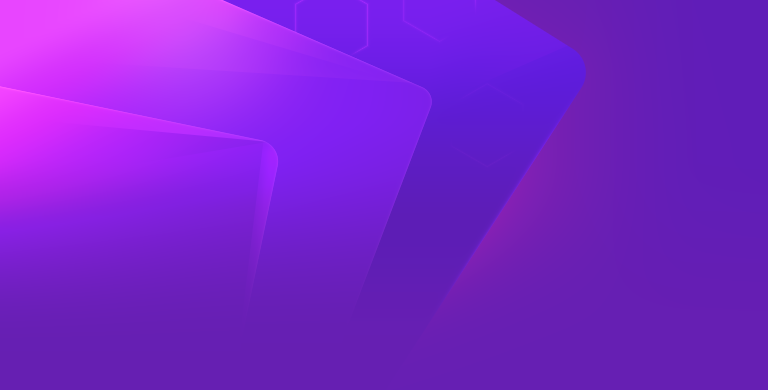
A WebGL 2 fragment shader for this background:

```glsl
#version 300 es
precision highp float;
// Three overlapping rounded violet panels, lit from the upper left, fading into purple.
uniform vec2 u_resolution;
out vec4 fragColor;

const vec3 PURPLE = vec3(0.40, 0.12, 0.70);

// Signed distance to a rounded corner; both tangents point towards the corner.
float corner(vec2 p, vec2 center, vec2 topDir, vec2 sideDir, float radius) {
    vec2 q = p - center;
    vec2 a = normalize(topDir), b = normalize(sideDir);
    if (dot(q, a) > 0.0 && dot(q, b) > 0.0) return length(q) - radius;
    return max(dot(q, vec2(a.y, -a.x)), dot(q, vec2(-b.y, b.x))) - radius;
}

float cover(float d) {
    return clamp(0.5 - d * u_resolution.y, 0.0, 1.0);
}

// Thin soft line whose width never drops below a fraction of a pixel.
float line(float d, float width) {
    return exp(-abs(d) / max(width, 0.5 / u_resolution.y));
}

// Signed side of the line from a to b, positive below it.
float below(vec2 p, vec2 a, vec2 b) {
    vec2 t = normalize(b - a);
    return dot(p - a, vec2(-t.y, t.x));
}

float hexagon(vec2 p, float apothem) {
    p = abs(p);
    return max(p.x, dot(p, vec2(0.5, 0.866))) - apothem;
}

// Purple through violet and magenta to pink.
vec3 heatColor(float h) {
    vec3 c = mix(PURPLE, vec3(0.50, 0.125, 0.95), clamp(h / 0.36, 0.0, 1.0));
    c = mix(c, vec3(0.67, 0.14, 0.98), smoothstep(0.34, 0.64, h));
    c = mix(c, vec3(0.82, 0.17, 0.99), smoothstep(0.58, 0.82, h));
    return mix(c, vec3(0.91, 0.27, 1.0), smoothstep(0.76, 1.02, h));
}

void main() {
    // Units of canvas height, y running downwards, width scaled to a fixed aspect.
    vec2 uv = gl_FragCoord.xy / u_resolution;
    vec2 p = vec2(uv.x * 1.969, 1.0 - uv.y);
    float fade = 1.0 - smoothstep(0.4, 0.88, p.y);
    float light = exp(-0.8 * p.x - 1.6 * p.y);

    float back = corner(p, vec2(1.430, 0.186), vec2(75, 47), vec2(152, -235), 0.072);
    float middle = corner(p, vec2(1.066, 0.261), vec2(188, 82), vec2(78, -205), 0.041);
    float front = corner(p, vec2(0.657, 0.414), vec2(262, 54), vec2(30, -145), 0.056);

    // Backdrop with a magenta glow along the rear panel
    vec3 color = mix(PURPLE, vec3(0.375, 0.115, 0.72), smoothstep(1.4, 1.8, p.x) * fade);
    float glow = exp(-max(back, 0.0) * 8.0);
    float glowBand = exp(-pow((p.y - 0.57) / 0.22, 2.0));
    color = mix(color, vec3(0.58, 0.13, 0.71), glow * (0.2 * fade + 0.55 * glowBand));

    // Rear panel: bright at the top, indigo at the side, with one fold
    vec3 rear = mix(vec3(0.365, 0.115, 0.71), vec3(0.37, 0.11, 0.87), 1.0 - smoothstep(0.12, 0.62, p.y));
    float violet = 1.0 - smoothstep(0.0, 0.34, p.y + 0.3 * max(p.x - 1.1, 0.0));
    rear = mix(rear, vec3(0.50, 0.125, 0.95), 0.8 * violet);
    float fold = below(p, vec2(1.22, 0.22), vec2(1.46, 0.115));
    rear = mix(rear, vec3(0.47, 0.12, 0.91), 0.35 * cover(fold) * smoothstep(1.15, 1.4, p.x));

    // Broken hexagon outlines
    for (int i = 0; i < 3; i++) {
        float k = float(i), low = step(1.5, k);
        vec2 q = p - vec2(0.85 + 0.277 * k - 0.155 * low, 0.064 - 0.064 * k + 0.385 * low);
        float broken = smoothstep(-0.7, 0.3, sin(2.0 * atan(q.y, q.x) + 1.6 + 1.4 * k));
        rear += vec3(0.16, 0.04, 0.06) * line(hexagon(q, 0.092), 0.002) * broken * (1.0 - 0.4 * k);
    }
    rear += vec3(0.10, 0.02, 0.14) * line(back, 0.004) * smoothstep(0.2, 0.4, p.y);
    color = mix(color, mix(PURPLE, rear, 1.0 - smoothstep(0.6, 0.86, p.y)), cover(back));

    // Middle panel: pink light falling off to violet, cooler under its top edge
    float cool = smoothstep(0.55, 0.9, p.x) * (1.0 - smoothstep(0.1, 0.35, p.y));
    vec3 mid = heatColor((1.25 * light - 0.1 * cool) * fade);
    float ridge = below(p, vec2(0.0, 0.145), vec2(1.05, 0.212));
    mid += vec3(0.03, 0.015, 0.0) * cover(ridge) * exp(ridge * 14.0) * smoothstep(0.2, 0.6, p.x);
    vec2 haze = p - vec2(0.48, 0.07);
    mid += vec3(0.02, 0.12, 0.0) * exp(-dot(haze, haze) * 22.0);
    float beam = below(p, vec2(0.45, 0.04), vec2(1.0, 0.205));
    mid += vec3(0.03, 0.015, 0.0) * cover(beam) * smoothstep(0.45, 0.6, p.x) * (1.0 - smoothstep(0.75, 1.0, p.x));
    float midRim = line(middle, 0.002) * fade;
    mid += vec3(0.15, 0.10, 0.06) * midRim * (0.6 + 0.5 * (1.0 - smoothstep(0.1, 0.3, p.y)));
    color = mix(color, mid, cover(middle));

    // Front panel: magenta, with a lit top sliver and a soft side strip
    float frontFade = 1.0 - smoothstep(0.4, 0.9, p.y);
    vec3 near = heatColor(1.42 * light * frontFade);
    near.b *= 1.0 - 0.09 * smoothstep(0.38, 0.55, p.y) * frontFade;
    near.r += 0.05 * frontFade * (1.0 - smoothstep(0.0, 0.6, p.x));
    float sliver = below(p, vec2(0.0, 0.30), vec2(0.67, 0.362));
    near += vec3(0.08, 0.04, 0.03) * cover(sliver) * smoothstep(0.1, 0.5, p.x);
    float shade = below(p, vec2(0.38, 0.415), vec2(0.68, 0.365));
    near -= vec3(0.025, 0.0, 0.025) * cover(shade) * cover(-sliver) * smoothstep(0.3, 0.6, p.x);
    float strip = below(p, vec2(0.632, 0.72), vec2(0.675, 0.365));
    float stripGlow = smoothstep(-0.004, 0.03, strip) * 0.6 + 0.4 * cover(-strip);
    near += vec3(0.10, 0.01, 0.08) * stripGlow * frontFade * smoothstep(0.34, 0.4, p.y);
    float frontRim = line(front, 0.002) * frontFade;
    near += vec3(0.13, 0.14, 0.05) * frontRim * (1.0 - 0.5 * smoothstep(0.0, 0.7, p.x));
    color = mix(color, near, cover(front));

    fragColor = vec4(clamp(color, 0.0, 1.0), 1.0);
}
```
